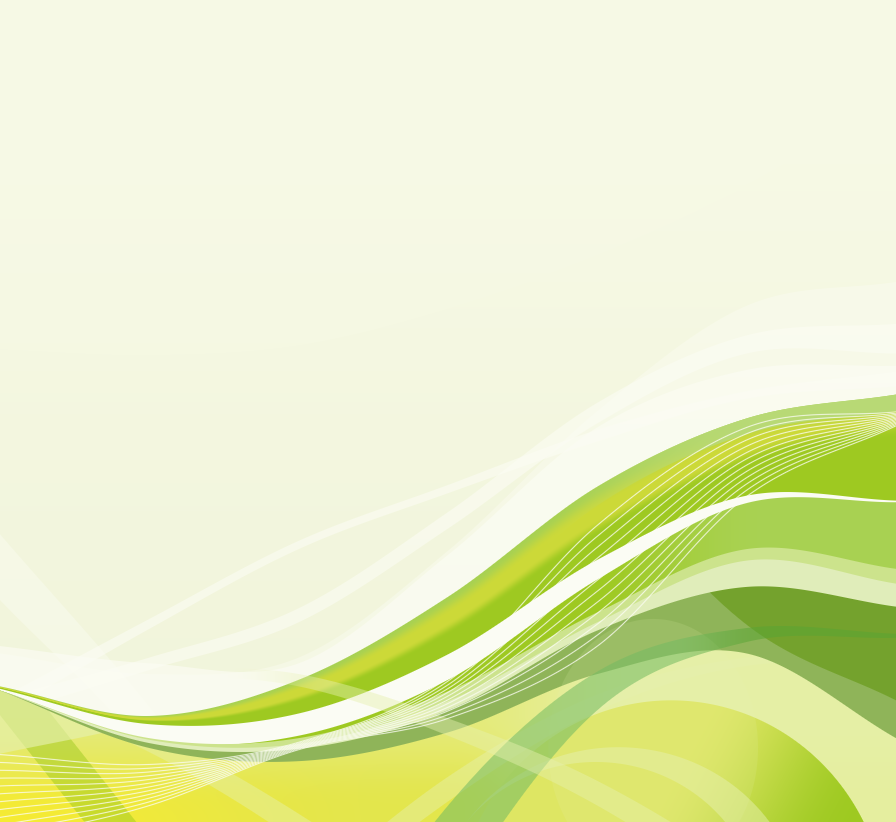
A Shadertoy shader for this background:

```glsl
// Layered green, yellow and white ribbons flowing under a pale cream sky.
#define CREAM vec3(0.965, 0.976, 0.898)
#define WHITE vec3(0.985, 0.988, 0.955)
#define LEAF vec3(0.62, 0.79, 0.13)
#define MEADOW vec3(0.66, 0.82, 0.32)
#define MOSS vec3(0.455, 0.635, 0.175)
#define YELLOW vec3(0.89, 0.90, 0.30)
#define LIME vec3(0.80, 0.85, 0.22)
#define PALE vec3(0.90, 0.94, 0.68)
#define TEAL vec3(0.45, 0.73, 0.38)
#define LINE_COUNT 12
#define LINE_WIDTH 0.0013

vec2 p; // position on the canvas, 0 to 1

// Depth of p below a smooth curve through seven evenly spaced heights
float under(float a, float b, float c, float d, float e, float f, float g) {
    float k[9] = float[9](2.0 * a - b, a, b, c, d, e, f, g, 2.0 * g - f);
    float s = clamp(p.x, 0.0, 1.0) * 6.0;
    int i = min(int(s), 5);
    float t = s - float(i);
    float h0 = k[i], h1 = k[i + 1], h2 = k[i + 2], h3 = k[i + 3];
    float bend = 2.0 * h0 - 5.0 * h1 + 4.0 * h2 - h3;
    float twist = 3.0 * (h1 - h2) + h3 - h0;
    return h1 + 0.5 * t * (h2 - h0 + t * (bend + t * twist)) - p.y;
}

// Positive inside an ellipse
float inside(vec2 centre, vec2 radius) {
    return 1.0 - length((p - centre) / radius);
}

// Field value turned into distance, in canvas heights
float toDistance(float f) {
    return f / max(length(vec2(dFdx(f), dFdy(f))) * iResolution.y, 1e-5);
}

float cover(float f) {
    return clamp(0.5 + toDistance(f) * iResolution.y, 0.0, 1.0);
}

float band(float top, float bottom) {
    return cover(top) * (1.0 - cover(bottom));
}

void paint(inout vec3 col, vec3 ink, float mask) {
    col = mix(col, ink, mask);
}

// Yellow ground with the rounded hill at the right
vec3 ground() {
    vec3 col = mix(YELLOW, vec3(0.96, 0.92, 0.20), smoothstep(0.45, 0.0, p.x) * smoothstep(0.12, 0.0, p.y));
    paint(col, PALE, 0.85 * smoothstep(0.5, 0.72, p.x));
    paint(col, PALE, 0.45 * smoothstep(0.02, 0.13, p.y));

    vec3 slope = mix(vec3(0.87, 0.90, 0.39), LEAF, smoothstep(0.72, 0.95, p.x - 0.5 * p.y));
    float hill = inside(vec2(0.749, -0.122), vec2(0.241, 0.27));
    paint(col, slope, cover(hill));
    float ring = band(inside(vec2(0.69, -0.122), vec2(0.206, 0.213)),
                      inside(vec2(0.665, -0.122), vec2(0.185, 0.195)));
    paint(col, PALE, 0.5 * ring);

    // Green shadow and pale patch at the left
    float shade = band(under(0.21, -0.02, -0.25, -0.4, -0.5, -0.6, -0.7),
                       under(0.13, -0.10, -0.33, -0.5, -0.6, -0.7, -0.8));
    paint(col, LEAF, 0.5 * shade);
    float patchTop = under(0.083, 0.122, 0.18, 0.25, 0.3, 0.3, 0.3);
    paint(col, PALE, 0.65 * (1.0 - cover(patchTop)) * smoothstep(0.18, 0.10, p.x));

    // Crossing translucent streaks
    float fall = band(under(0.17, 0.11, 0.01, -0.12, -0.3, -0.4, -0.5),
                      under(0.16, 0.085, -0.025, -0.17, -0.35, -0.45, -0.55));
    float rise = band(under(-0.4, -0.25, -0.09, 0.055, 0.155, 0.20, 0.20),
                      under(-0.44, -0.29, -0.12, 0.025, 0.135, 0.19, 0.19));
    paint(col, PALE, 0.45 * max(fall, rise));
    return col;
}

// Fine white lines that fan out and gather again
float fineLines() {
    float top = under(0.082, 0.070, 0.097, 0.176, 0.361, 0.480, 0.499);
    float bottom = under(-0.023, 0.020, 0.088, 0.126, 0.214, 0.396, 0.482);
    float ink = 0.0, pixel = 0.7 / iResolution.y;
    for (int i = 0; i < LINE_COUNT; i++) {
        float f = mix(top, bottom, float(i) / float(LINE_COUNT - 1));
        float d = abs(toDistance(f)) - 0.5 * LINE_WIDTH;
        ink = max(ink, 1.0 - smoothstep(-pixel, pixel, d));
    }
    return ink;
}

void mainImage(out vec4 fragColor, in vec2 fragCoord) {
    p = fragCoord / iResolution.xy;

    // Sky with a faint broad arc
    vec3 col = mix(CREAM - vec3(0.018, 0.016, 0.035), CREAM, smoothstep(0.2, 0.9, p.y));
    float arc = under(0.575, 0.568, 0.58, 0.625, 0.69, 0.775, 0.89);
    paint(col, CREAM, 0.35 * (1.0 - cover(arc)));

    // White veils and streaks
    paint(col, WHITE, 0.4 * cover(under(0.205, 0.18, 0.20, 0.33, 0.50, 0.628, 0.657)));
    paint(col, WHITE, 0.65 * cover(under(0.214, 0.193, 0.193, 0.325, 0.48, 0.55, 0.555)));
    paint(col, WHITE, 0.6 * band(under(0.15, 0.247, 0.342, 0.41, 0.477, 0.524, 0.548),
                                 under(0.13, 0.235, 0.332, 0.40, 0.463, 0.515, 0.53)));
    paint(col, WHITE, 0.6 * band(under(0.15, 0.20, 0.26, 0.377, 0.51, 0.592, 0.606),
                                 under(0.13, 0.185, 0.243, 0.357, 0.485, 0.57, 0.57)));
    paint(col, WHITE, 0.4 * band(under(0.35, 0.14, -0.1, -0.3, -0.5, -0.6, -0.7),
                                 under(0.27, 0.08, -0.2, -0.4, -0.6, -0.7, -0.8)));

    // Upper green ribbon, shaded across its depth
    float crest = under(0.165, 0.129, 0.173, 0.274, 0.408, 0.491, 0.520);
    float sash = under(0.162, 0.119, 0.132, 0.204, 0.319, 0.397, 0.391);
    float depth = clamp(crest / max(crest - sash, 0.001), 0.0, 1.0);
    vec3 green = mix(MEADOW, LIME, smoothstep(0.02, 0.3, depth));
    green = mix(green, LEAF, smoothstep(0.45, 0.65, depth + 0.25 * smoothstep(0.75, 1.0, p.x)));
    paint(col, green, cover(crest));
    float cap = under(0.1, 0.1, 0.12, 0.23, 0.385, 0.472, 0.500);
    paint(col, vec3(0.72, 0.85, 0.46), band(crest, cap) * smoothstep(0.6, 0.85, p.x));

    // White sash, meadow band and two pale bands
    paint(col, WHITE, cover(sash));
    vec3 meadow = mix(LEAF, MEADOW, smoothstep(0.65, 0.85, p.x));
    paint(col, meadow, cover(under(0.16, 0.099, 0.105, 0.173, 0.295, 0.388, 0.389)));
    paint(col, vec3(0.80, 0.89, 0.55), cover(under(0.16, 0.102, 0.102, 0.159, 0.255, 0.332, 0.308)));
    paint(col, vec3(0.88, 0.93, 0.73), cover(under(0.16, 0.10, 0.095, 0.147, 0.243, 0.318, 0.29)));

    // Moss ribbon with lighter overlaps, then the ground
    vec3 moss = mix(MOSS, vec3(0.58, 0.72, 0.38), 0.85 * cover(under(1.0, 0.9, 0.8, 0.65, 0.43, 0.24, 0.148)));
    paint(col, moss, cover(under(0.16, 0.096, 0.089, 0.136, 0.233, 0.286, 0.262)));
    paint(col, ground(), cover(under(0.16, 0.09, 0.074, 0.109, 0.180, 0.205, 0.102)));
    paint(col, PALE, 0.14 * cover(inside(vec2(0.729, 0.09), vec2(0.117, 0.157))));

    // Teal sweep, falling streak and fine lines
    float teal = band(under(-1.0, -0.6, -0.25, 0.02, 0.183, 0.236, 0.229),
                      under(-1.2, -0.8, -0.42, -0.10, 0.136, 0.219, 0.224));
    paint(col, mix(TEAL, vec3(0.35, 0.64, 0.20), smoothstep(0.75, 0.85, p.x)), 0.55 * teal);
    float streak = band(under(0.20, 0.19, 0.18, 0.126, 0.05, -0.06, -0.2),
                        under(0.19, 0.18, 0.165, 0.105, 0.02, -0.1, -0.25));
    paint(col, PALE, 0.45 * streak * smoothstep(0.25, 0.38, p.x));
    paint(col, WHITE, 0.8 * fineLines());
    fragColor = vec4(col, 1.0);
}
```
